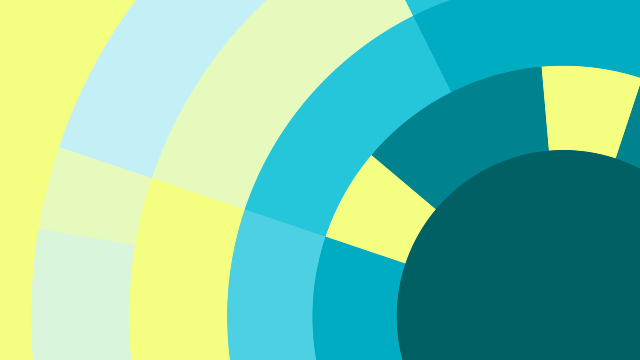
This background is drawn by a Shadertoy shader. Its source:

```glsl
// Flat concentric rings, cut into coloured sectors around a dark teal disc.

const vec3 LEMON  = vec3(0.957, 1.000, 0.506);
const vec3 LIME   = vec3(0.906, 0.980, 0.745);
const vec3 MINT   = vec3(0.851, 0.961, 0.863);
const vec3 ICE    = vec3(0.765, 0.937, 0.965);
const vec3 SKY    = vec3(0.302, 0.816, 0.882);
const vec3 CYAN   = vec3(0.149, 0.776, 0.855);
const vec3 OCEAN  = vec3(0.000, 0.675, 0.757);
const vec3 TEAL   = vec3(0.000, 0.514, 0.561);
const vec3 DEEP   = vec3(0.000, 0.376, 0.392);

// Soft step: 1 where the signed distance is positive, one pixel wide.
float cover(float dist, float pixel) {
    return smoothstep(-0.5 * pixel, 0.5 * pixel, dist);
}

// Switches to the next sector colour past an angle given in degrees.
vec3 sector(vec3 before, vec3 after, vec2 polar, float degrees, float pixel) {
    float arc = polar.x * (polar.y - radians(degrees));
    return mix(before, after, cover(arc, pixel));
}

// Paints a disc of the given radius over the colour below.
vec3 disc(vec3 below, vec3 paint, vec2 polar, float radius, float pixel) {
    return mix(below, paint, cover(radius - polar.x, pixel));
}

void mainImage(out vec4 fragColor, in vec2 fragCoord) {
    // Canvas height is one unit; the angle runs clockwise from the left.
    float pixel = 1.0 / iResolution.y;
    float aspect = iResolution.x * pixel;
    vec2 center = vec2(0.5 * aspect + 0.676, 0.1204);
    vec2 p = fragCoord * pixel - center;
    vec2 polar = vec2(length(p), atan(p.y, -p.x));

    // Sector edges shared by several rings.
    float lowCut = 18.6;
    float highCut = 63.45;

    // Sector colours of each ring, from the outside in.
    vec3 outer = sector(MINT, LIME, polar, 9.5, pixel);
    outer = sector(outer, ICE, polar, lowCut, pixel);

    vec3 wide = sector(LEMON, LIME, polar, lowCut, pixel);
    wide = sector(wide, CYAN, polar, highCut, pixel);

    vec3 middle = sector(SKY, CYAN, polar, lowCut, pixel);
    middle = sector(middle, OCEAN, polar, highCut, pixel);

    vec3 inner = sector(OCEAN, LEMON, polar, lowCut, pixel);
    inner = sector(inner, TEAL, polar, 40.1, pixel);
    inner = sector(inner, LEMON, polar, 85.0, pixel);
    inner = sector(inner, TEAL, polar, 108.3, pixel);

    // Stack the discs from largest to smallest.
    vec3 color = LEMON;
    color = disc(color, outer, polar, 1.478, pixel);
    color = disc(color, wide, polar, 1.206, pixel);
    color = disc(color, middle, polar, 0.934, pixel);
    color = disc(color, inner, polar, 0.697, pixel);
    color = disc(color, DEEP, polar, 0.463, pixel);

    fragColor = vec4(color, 1.0);
}
```
